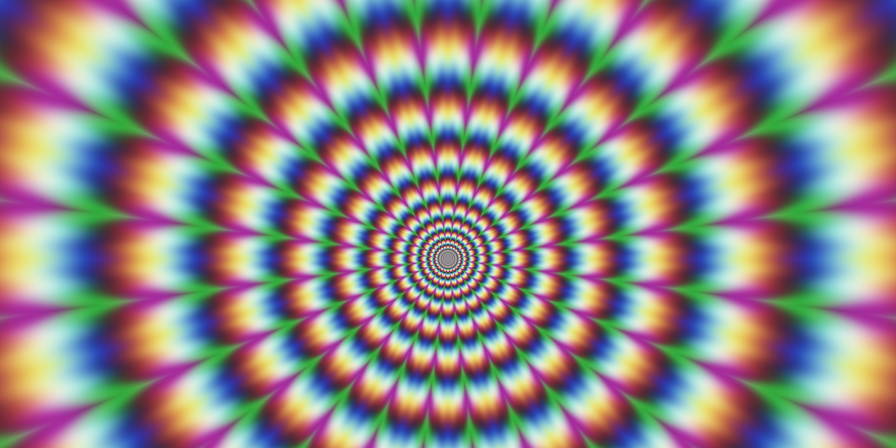
Give the GLSL for this background, as a Shadertoy shader.

```glsl
#define CENTER vec2(0.5, 0.422)
#define PETALS 24.0
#define RING_RATIO 1.43
#define NAVY_RADIUS 0.542
#define CORE_RADIUS 0.03
#define STREAK 0.014
#define FADE 0.25
#define SEAM_DIM 0.22
#define SHADE vec3(0.13, 0.14, 0.20)
#define LIGHT vec3(0.95, 0.94, 0.89)
#define CORE_GRAY vec3(0.57, 0.55, 0.56)

const float TAU = 6.2831853;

// Ring position of each channel's crest, bent differently across a petal
vec3 crestPhase(float edge) {
    vec3 middle = vec3(0.645, 0.49, 0.235);
    vec3 bend = vec3(-0.08, -0.48, 0.32);
    vec3 profile = vec3(edge, edge * edge * edge, pow(edge, 1.2));
    return middle + bend * profile;
}

vec3 petalRings(float radius, float angle) {
    // Rings grow by a constant ratio
    float ring = log(radius / NAVY_RADIUS) / log(RING_RATIO);

    // 0 along the middle of a petal, 1 on the seam between two petals
    float petal = angle * PETALS / TAU;
    float edge = 2.0 * abs(petal - floor(petal + 0.5));

    // Fine radial streaks
    float streak = STREAK * cos(2.0 * TAU * edge);

    // Red is widened so that the pale and rose bands stay warm
    vec3 wave = 0.5 + 0.5 * cos(TAU * (ring + streak - crestPhase(edge)));
    wave = mix(wave, smoothstep(0.0, 1.0, wave), 0.3);
    wave.r = pow(wave.r, 0.75);

    // Soften the hues and darken the seams
    vec3 color = mix(SHADE, LIGHT, wave);
    float luma = dot(color, vec3(0.3, 0.59, 0.11));
    color = mix(color, vec3(luma), FADE);
    return color * (1.0 - SEAM_DIM * smoothstep(0.5, 1.0, edge));
}

void mainImage(out vec4 fragColor, in vec2 fragCoord) {
    vec2 p = (fragCoord - CENTER * iResolution.xy) / iResolution.y;
    float pixel = 1.0 / iResolution.y;

    // Average a small grid of samples to smooth the tight inner rings
    vec3 color = vec3(0.0);
    for (int i = 0; i < 9; i++) {
        vec2 offset = (vec2(float(i % 3), float(i / 3)) - 1.0) * pixel / 3.0;
        vec2 q = p + offset;
        float r = max(length(q), 0.1 * pixel);
        color += petalRings(r, atan(q.y, q.x + 1e-6)) / 9.0;
    }

    // Fade the unresolvable core to gray
    color = mix(CORE_GRAY, color, smoothstep(0.1, 1.0, length(p) / CORE_RADIUS));
    fragColor = vec4(color, 1.0);
}
```
